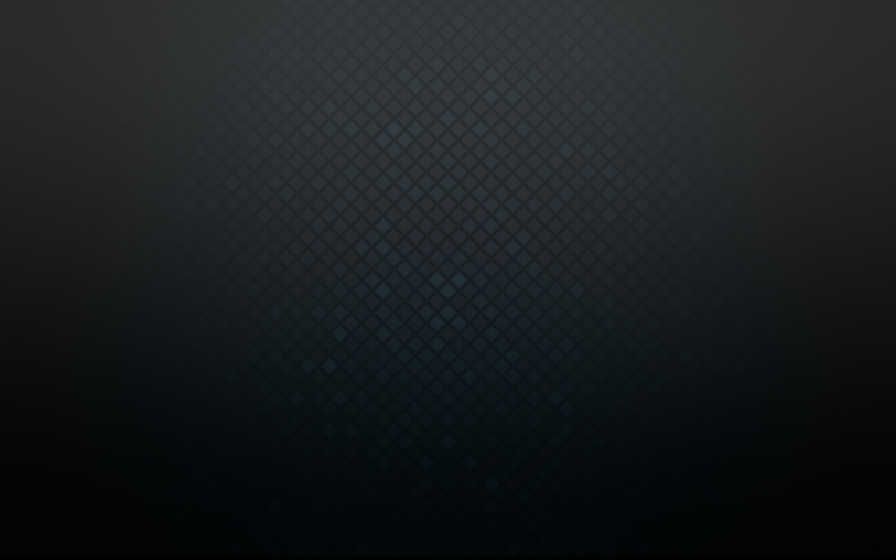
Write a WebGL 1 fragment shader that draws this background.

```glsl
precision highp float;
// Dark slate gradient with a dim blue glow over a fine lattice of diamond tiles.
uniform vec2 u_resolution;

float hash(vec2 p) {
  vec3 q = fract(vec3(p.xyx) * 0.1031);
  q += dot(q, q.yzx + 33.33);
  return fract((q.x + q.y) * q.z);
}

float noise(vec2 p) {
  vec2 i = floor(p);
  vec2 f = fract(p);
  f = f * f * (3.0 - 2.0 * f);
  return mix(mix(hash(i), hash(i + vec2(1.0, 0.0)), f.x),
             mix(hash(i + vec2(0.0, 1.0)), hash(i + 1.0), f.x), f.y);
}

void main() {
  vec2 uv = gl_FragCoord.xy / u_resolution;
  vec2 p = (gl_FragCoord.xy - 0.5 * u_resolution) / u_resolution.y;

  // Vertical gradient, darker and slightly warmer towards the sides
  vec3 color = mix(vec3(0.010, 0.015, 0.017), vec3(0.200, 0.213, 0.215),
                   smoothstep(0.05, 1.0, uv.y));
  float side = smoothstep(0.15, 0.85, abs(p.x));
  color *= 1.0 - side * vec3(0.19, 0.24, 0.26);

  // Soft central glow, bluer in its lower half
  float glow = exp(-dot(p * vec2(2.0, 2.5), p * vec2(2.0, 2.5)));
  vec3 tint = mix(vec3(0.010, 0.046, 0.062), vec3(0.018, 0.030, 0.046),
                  smoothstep(-0.2, 0.1, p.y));
  color += glow * tint;

  // Diamond tiles: distance from the nearest seam in rotated cells
  vec2 grid = vec2(p.x + p.y, p.x - p.y) / 0.0385;
  vec2 cell = floor(grid);
  vec2 local = abs(fract(grid) - 0.5);
  float seamDistance = 0.5 - max(local.x, local.y);
  float blur = 1.5 / (0.0385 * u_resolution.y);
  float tile = smoothstep(0.03, 0.14 + blur, seamDistance);
  float pattern = exp(-dot(p * vec2(2.6, 2.1), p * vec2(2.6, 2.1)));
  color *= 1.0 + pattern * (0.24 * tile - 0.19);

  // Scattered brighter tiles, gathered in loose patches
  float spark = pow(hash(cell + 71.0), 3.0) * noise(p * 9.0 + 20.0);
  color += tile * pattern * spark * vec3(0.020, 0.055, 0.075);

  // Fine grain and the dark strip along the bottom
  color += (hash(floor(uv * vec2(512.0, 320.0))) - 0.5) * 0.004;
  color *= smoothstep(0.003, 0.009, uv.y);
  gl_FragColor = vec4(max(color, 0.0), 1.0);
}
```
